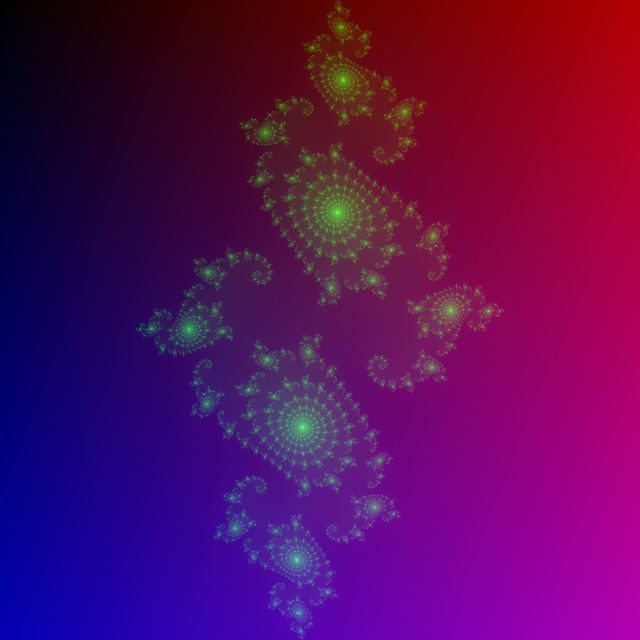
This background is drawn by a WebGL 1 fragment shader. Its source:

```glsl
precision highp float;
// Green Julia-set dust, standing upright over a red and blue corner gradient.

uniform vec2 u_resolution;

#define JULIA_C vec2(-0.7494, -0.1633)
#define VIEW_SPAN 3.0
#define MAX_STEPS 256
#define ESCAPE_RADIUS 2.0
#define GRADIENT_STRENGTH 0.7
#define GLOW_STRENGTH 1.0
#define SAMPLES 2

vec2 complexSquare(vec2 z) {
    return vec2(z.x * z.x - z.y * z.y, 2.0 * z.x * z.y);
}

// Share of the step budget used before the orbit escapes, from 0 to 1
float escapeTime(vec2 z) {
    float steps = 0.0;
    for (int i = 0; i < MAX_STEPS; i++) {
        if (dot(z, z) > ESCAPE_RADIUS * ESCAPE_RADIUS) break;
        z = complexSquare(z) + JULIA_C;
        steps += 1.0;
    }
    return steps / float(MAX_STEPS);
}

// Swapped axes make the real axis run upward
vec2 canvasToPlane(vec2 uv) {
    vec2 centered = (uv - 0.5) * u_resolution / min(u_resolution.x, u_resolution.y);
    return VIEW_SPAN * centered.yx;
}

void main() {
    vec2 uv = gl_FragCoord.xy / u_resolution;

    // Average a small grid of samples to smooth the fine dust
    float glow = 0.0;
    for (int j = 0; j < SAMPLES; j++) {
        for (int i = 0; i < SAMPLES; i++) {
            vec2 offset = (vec2(float(i), float(j)) + 0.5) / float(SAMPLES) - 0.5;
            glow += escapeTime(canvasToPlane(uv + offset / u_resolution));
        }
    }
    glow *= GLOW_STRENGTH / float(SAMPLES * SAMPLES);

    // Red grows to the right, blue grows downward, green is the fractal
    vec2 gradient = GRADIENT_STRENGTH * vec2(uv.x, 1.0 - uv.y);
    gl_FragColor = vec4(gradient.x, glow, gradient.y, 1.0);
}
```
